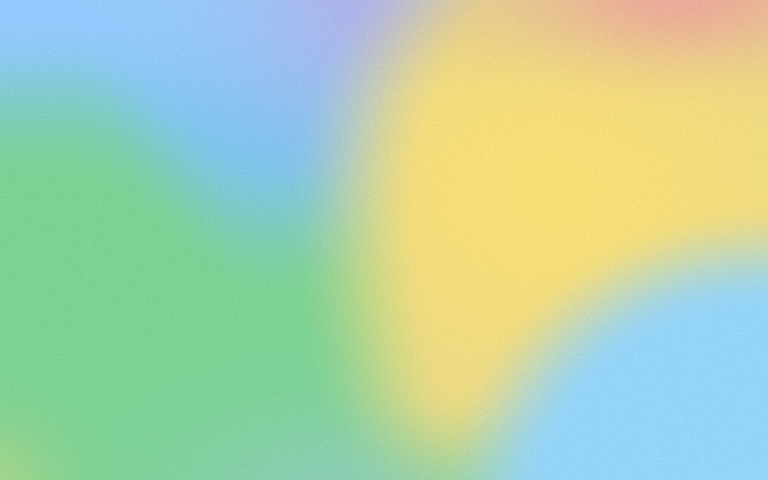
Write a Shadertoy shader that draws this background.

```glsl
// Soft pastel mesh gradient: blue sky over green, a warm yellow sweep, a blue pool.
// Each region is a wide smoothstep across a curved edge; gaussian glows tint the
// borders, and fine cellular noise adds a faint paper grain.

float glow(vec2 p, vec2 center, vec2 radius) {
    vec2 d = (p - center) / radius;
    return exp(-dot(d, d));
}

vec2 hash2(vec2 cell) {
    vec2 h = fract(cell * vec2(0.1031, 0.1137));
    h += dot(h, h.yx + 33.33);
    return fract((h.xx + h.yx) * h.yy * vec2(1.0, 1.37));
}

// Distance to the nearest jittered cell point
float cellular(vec2 p) {
    vec2 cell = floor(p), local = fract(p);
    float nearest = 2.0;
    for (int y = -1; y <= 1; y++) {
        for (int x = -1; x <= 1; x++) {
            vec2 offset = vec2(x, y);
            nearest = min(nearest, length(offset + hash2(cell + offset) - local));
        }
    }
    return nearest;
}

void mainImage(out vec4 fragColor, in vec2 fragCoord) {
    vec2 p = fragCoord / iResolution.xy * vec2(1.6, 1.0);

    // Sky, turning violet beside the yellow sweep
    vec3 sky = mix(vec3(0.49, 0.77, 0.94), vec3(0.58, 0.79, 0.99), smoothstep(0.65, 1.0, p.y));
    sky = mix(sky, vec3(0.70, 0.69, 0.90), 0.85 * glow(p, vec2(0.78, 1.02), vec2(0.26, 0.28)));

    // Green field with a falling horizon and tinted lower edge
    vec3 green = vec3(0.485, 0.82, 0.58);
    green = mix(green, vec3(0.70, 0.84, 0.53), 0.7 * glow(p, vec2(-0.03, -0.01), vec2(0.15, 0.13)));
    green = mix(green, vec3(0.58, 0.80, 0.78), 0.7 * glow(p, vec2(0.70, -0.06), vec2(0.32, 0.19)));
    float horizon = 0.78 - 0.24 * smoothstep(0.15, 0.55, p.x);
    vec3 color = mix(green, sky, smoothstep(-0.17, 0.17, p.y - horizon));

    // Yellow sweep, rosy along the top
    vec3 yellow = mix(vec3(0.91, 0.85, 0.53), vec3(0.975, 0.87, 0.465),
                      glow(p, vec2(1.15, 0.60), vec2(0.50, 0.38)));
    yellow = mix(yellow, vec3(0.87, 0.78, 0.58), 0.6 * smoothstep(0.78, 1.02, p.y));
    yellow = mix(yellow, vec3(0.93, 0.64, 0.61), 0.9 * glow(p, vec2(1.42, 1.03), vec2(0.28, 0.14)));
    float rise = p.y - 0.58;
    float sweepEdge = 0.69 + rise * rise * (rise > 0.0 ? 0.85 : 0.35);
    float sweep = smoothstep(-0.11, 0.20, p.x - sweepEdge) * smoothstep(-0.12, 0.20, p.y);
    color = mix(color, yellow, sweep);

    // Blue pool in the lower right
    float pool = length((p - vec2(1.6, -0.104)) / vec2(0.594, 0.573)) - 1.0;
    color = mix(color, vec3(0.58, 0.83, 0.97), 1.0 - smoothstep(-0.20, 0.20, pool));

    // Paper grain
    color += 0.03 * (cellular(p * 200.0) - 0.45);
    fragColor = vec4(clamp(color, 0.0, 1.0), 1.0);
}
```
